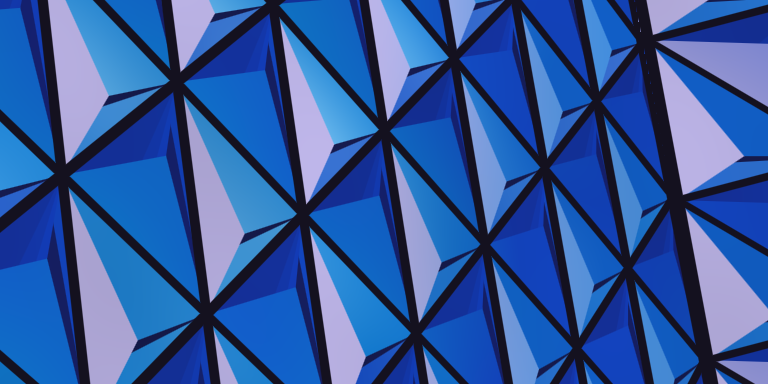
This pattern is drawn by a WebGL 2 fragment shader. Its source:

```glsl
#version 300 es
precision highp float;
uniform vec2 u_resolution;
out vec4 fragColor;

const vec3 INK = vec3(0.08, 0.065, 0.12);
const vec3 SHADOW = vec3(0.08, 0.10, 0.29);
const vec3 NAVY = vec3(0.08, 0.13, 0.45);
const vec3 ROYAL = vec3(0.07, 0.23, 0.70);
const vec3 SKY = vec3(0.06, 0.46, 0.79);
const vec3 PALE = vec3(0.45, 0.72, 0.89);
const vec3 STEEL = vec3(0.35, 0.57, 0.85);
const vec3 LILAC = vec3(0.70, 0.67, 0.86);

// Lattice to canvas: the receding wall, and the wall past the fold
const mat3 WALL = mat3(0.3773, 0.0965, 0.0805, 0.0664, 0.6354, -0.035, 0.1615, 0.4557, 1.0);
const mat3 SIDE_WALL = mat3(0.474, 0.0938, 0.0, 0.0781, 0.4167, 0.0, -1.513, 0.0729, 1.0);
const float FOLD_COLUMN = 7.0;

// Pyramid tips as weights of the top, bottom and far corners
const vec3 TIP_RIGHT = vec3(0.158, 0.418, 0.424);
const vec3 TIP_LEFT = vec3(0.573, 0.256, 0.171);

// Half widths of the bars: upright, rising, falling
const vec3 BAR_NEAR = vec3(0.0135, 0.0155, 0.0115);
const vec3 BAR_FAR = vec3(0.0110, 0.0100, 0.0085);

float hash(vec3 cell) {
  return fract(sin(dot(cell, vec3(12.99, 78.23, 37.72))) * 4375.85);
}

vec2 toLattice(mat3 wall, vec2 p) {
  vec3 q = inverse(wall) * vec3(p, 1.0);
  return q.xy / q.z;
}

float softStep(float edge, float x) {
  float w = max(fwidth(x), 0.0001);
  return clamp((x - edge) / w + 0.5, 0.0, 1.0);
}

void main() {
  float px = 1.0 / u_resolution.y;
  vec2 p = vec2(gl_FragCoord.x, u_resolution.y - gl_FragCoord.y) * px;
  float across = gl_FragCoord.x / u_resolution.x;

  // Three families of lattice lines, all at whole numbers
  vec2 uv = toLattice(WALL, p);
  bool folded = uv.x > FOLD_COLUMN;
  if (folded) uv = toLattice(SIDE_WALL, p);
  vec3 k = vec3(uv.x, uv.y + 0.5 * uv.x, uv.y - 0.5 * uv.x);
  vec3 cell = floor(k), f = fract(k);
  bool pointsRight = f.x + f.z < 1.0;
  float rnd = hash(cell + (pointsRight ? 0.0 : 0.37));

  // Corner weights, then the three faces meeting at the tip
  vec3 corner = pointsRight ? vec3(1.0 - f.y, f.z, f.x) : vec3(1.0 - f.z, f.y, 1.0 - f.x);
  vec3 s = corner / (pointsRight ? TIP_RIGHT : TIP_LEFT);
  vec3 inside = min(s.yzx, s.zxy) - s;
  vec3 face = clamp(0.5 + inside / max(fwidth(inside), vec3(0.0001)), 0.0, 1.0);
  face /= face.x + face.y + face.z;

  // Broad reflections drifting over the wall
  float waves = 0.5 * sin(p.x * 7.0 + p.y * 4.0) + 0.3 * sin(p.x * 13.0 - p.y * 9.0 + 1.0);
  float sheen = clamp(0.95 - 1.0 * length(p - vec2(0.62, 0.22)) + 0.2 * waves, 0.0, 1.0);
  float recede = smoothstep(0.45, 0.75, across);

  // Fans of shading that run into one corner of the triangle
  float sliver = softStep(0.72, s.x / max(s.y, 0.001));
  float shade = softStep(0.45, s.z / max(s.x, 0.001));
  float fan = s.y / max(s.z, 0.001);
  float rays = softStep(0.35, fan) + softStep(0.62, fan);

  vec3 lower, upper, side;
  if (pointsRight) {
    side = mix(LILAC, STEEL, folded ? 0.0 : recede * (0.8 + 0.3 * rnd));
    side = mix(side, SKY, folded ? 0.0 : 0.35 * smoothstep(0.68, 0.85, across));
    upper = mix(mix(SKY, ROYAL, 0.45 * recede), PALE, sheen * (0.45 + 0.55 * corner.y / 0.418));
    lower = mix(mix(SKY, ROYAL, rnd), PALE, 0.75 * sheen * (1.0 - 0.5 * rnd) + 0.12 * corner.z);
    lower = mix(lower, STEEL, 0.5 * recede * rnd);
    lower = mix(lower, SHADOW, sliver);
  } else {
    bool lit = folded && mod(cell.z, 2.0) < 0.5;
    upper = mix(ROYAL, NAVY, 0.45 - 0.2 * rays + 0.15 * waves);
    lower = mix(SKY, ROYAL, clamp(0.1 + 0.75 * recede + 0.25 * rnd + 0.2 * waves, 0.0, 0.9));
    lower = mix(lower, ROYAL, 0.35 * corner.x);
    if (lit) lower = mix(LILAC, ROYAL, 0.2 + 0.3 * corner.x);
    side = mix(mix(ROYAL, SKY, 0.15 * rnd), mix(NAVY, SHADOW, 0.7 * rnd), shade);
  }
  vec3 color = lower * face.x + upper * face.y + side * face.z;
  color *= 0.97 + 0.08 * rnd + 0.03 * waves;

  // Dark bars, measured in canvas units
  vec3 dx = dFdx(k), dy = dFdy(k);
  vec3 slope = max(sqrt(dx * dx + dy * dy) / px, vec3(0.001));
  vec3 gap = abs(fract(k + 0.5) - 0.5) / slope;
  vec3 halfWidth = mix(BAR_NEAR, BAR_FAR, smoothstep(0.0, 0.8, across));
  if (abs(k.x - FOLD_COLUMN) < 0.5) halfWidth.x *= 1.35;
  vec3 over = gap - halfWidth;
  float bar = min(over.x, min(over.y, over.z));
  color = mix(color, INK, 1.0 - smoothstep(-0.8 * px, 0.8 * px, bar));

  fragColor = vec4(color, 1.0);
}
```
